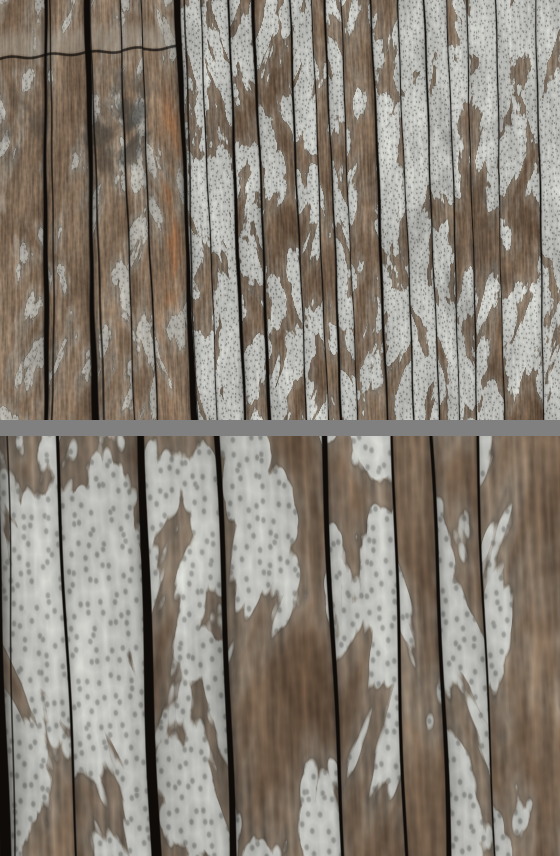
Top, the full canvas; bottom, a detail of the centre.
Give the GLSL for this texture, as a Shadertoy shader.

```glsl
// Weathered upright boards with flaking pale paint, dark seams and mildew.
// Seams lean along a smooth slant; layered cellular noise, restarted on every
// board, gives the paint flakes, wood fibres, stains and speckle.

const int SEAMS = 19;
const float HEIGHT = 0.75;         // canvas height when its width is 1
const float SLANT = 0.030;         // sideways drift of seams, top to bottom
const float LEFT_END = 0.322;      // end of the mostly bare boards
const float NODE_Y = 0.645;        // ridge across the bare boards
const float FLAKE_MEAN = 0.42;
const float FLAKE_EDGE = 0.018;

// Board layout, left to right: seam position, seam half width, paint cover
const float SEAM[SEAMS] = float[](.081, .156, .215, .251, .317, .358, .407, .452, .517,
    .556, .580, .608, .662, .710, .756, .798, .833, .885, .957);
const float GAP[SEAMS] = float[](.0036, .0048, .0010, .0011, .0050, .0008, .0026, .0026, .0014,
    .0008, .0017, .0007, .0021, .0010, .0013, .0009, .0009, .0008, .0011);
const float COVER[SEAMS + 1] = float[](.10, .02, .20, .30, .15, .74, .76, .42, .40, .48,
    .15, .40, .22, .58, .84, .78, .68, .74, .72, .95);

const vec3 PAINT = vec3(.755, .760, .740);
const vec3 WASH = vec3(.61, .59, .55);
const vec3 WOOD_PALE = vec3(.56, .48, .40);
const vec3 WOOD_DARK = vec3(.37, .295, .23);
const vec3 RUST = vec3(.58, .36, .21);
const vec3 MILDEW = vec3(.24, .235, .22);
const vec3 GAP_COLOR = vec3(.055, .045, .035);

vec2 hash2(vec2 p) {
    vec3 q = fract(p.xyx * vec3(.1031, .1030, .0973));
    q += dot(q, q.yzx + 33.33);
    return fract((q.xx + q.yz) * q.zy);
}

// Distance to the nearest scattered point
float cells(vec2 p) {
    vec2 base = floor(p), f = p - base;
    float nearest = 2.0;
    for (int y = -1; y <= 1; y++)
        for (int x = -1; x <= 1; x++) {
            vec2 o = vec2(x, y);
            vec2 r = o + hash2(base + o) - f;
            nearest = min(nearest, dot(r, r));
        }
    return sqrt(nearest);
}

float layeredCells(vec2 p) {
    float sum = 0.0, amp = 0.5;
    p += 0.22 * sin(p.yx * 2.7 + vec2(0.0, 1.3));
    for (int i = 0; i < 4; i++) {
        sum += amp * cells(p);
        p = p * 2.1 + 3.7;
        amp *= 0.5;
    }
    return sum;
}

float blob(vec2 p, vec2 center, vec2 radius) {
    vec2 q = (p - center) / radius;
    return exp(-dot(q, q));
}

void mainImage(out vec4 fragColor, in vec2 fragCoord) {
    vec2 p = fragCoord / iResolution.x;
    float px = 1.0 / iResolution.x, y = p.y;
    float lean = SLANT * smoothstep(.05, .30, p.x) * (1.0 - .5 * smoothstep(.75, .90, p.x));
    float u = p.x - lean * (1.0 - y / HEIGHT);

    // Seams: board index, dark gap and soft shadow
    int board = 0;
    float gap = 0.0, shade = 0.0;
    for (int i = 0; i < SEAMS; i++) {
        float k = float(i), w = GAP[i];
        float wobble = .0010 * sin(y * 11.0 + k * 2.3) + .0005 * sin(y * 37.0 + k * 4.1);
        float d = u - SEAM[i] - wobble;
        if (d > 0.0) board = i + 1;
        float halfWidth = w * (.85 + .3 * sin(y * 8.0 + k * 2.0));
        gap = max(gap, 1.0 - smoothstep(halfWidth - px, halfWidth + px, abs(d)));
        shade = max(shade, exp(-abs(d) / (.0015 + w)) * min(1.0, .3 + w * 150.0));
        // Splinter line beside the wide gaps
        float splinter = abs(d - .009 - .004 * sin(y * 5.0 + k));
        gap = max(gap, .75 * step(.003, w) * (1.0 - smoothstep(0.0, 1.6 * px, splinter)));
    }
    float id = float(board);
    vec2 offset = vec2(id * 17.3, id * 9.7);
    float bare = 1.0 - smoothstep(LEFT_END - .004, LEFT_END + .004, u);

    // Bare wood: fibres, blotches, grey bleaching
    float fibre = .6 * cells(vec2(u * 170.0, y * 7.0) + offset)
                + .4 * cells(vec2(u * 270.0, y * 34.0) + offset) - .45;
    float blotch = layeredCells(vec2(u * 15.0, y * 6.0) + offset + 40.0) - FLAKE_MEAN;
    float tone = .42 + .3 * (hash2(vec2(id, 5.0)).x - .5) + 1.5 * blotch + .30 * bare;
    vec3 color = mix(WOOD_DARK, WOOD_PALE, clamp(tone, 0.0, 1.1));
    float rust = blob(p, vec2(.305, .40), vec2(.018, .27)) * smoothstep(-.15, .12, blotch);
    color = mix(color, RUST, .75 * rust * bare);

    // Paint: worn film around solid flakes
    float cover = COVER[board] - .62 * blob(p, vec2(.865, .32), vec2(.085, .15))
                - .45 * blob(p, vec2(.94, .03), vec2(.06, .07))
                + .65 * blob(p, vec2(.04, .03), vec2(.05, .08));
    float flake = layeredCells(vec2(u * 19.0, y * 7.5) + offset) - FLAKE_MEAN;
    float field = .42 * (cover - .5) - flake;
    color = mix(color, WASH, (.55 + .15 * bare) * smoothstep(-.22, .04, field));
    color *= 1.0 - .16 * exp(-abs(field + .012) * 60.0);
    float speckle = cells(vec2(u * 150.0, y * 110.0) + offset);
    float paint = smoothstep(-FLAKE_EDGE, FLAKE_EDGE, field);
    vec3 coat = PAINT * (1.0 + .35 * blotch) - .16 * (1.0 - smoothstep(.08, .30, speckle));
    color = mix(color, coat, paint * (1.0 - .35 * bare));
    color *= 1.0 + (.55 - .38 * paint) * fibre + .12 * (speckle - .45);

    // Ridge and bleached ends on the bare boards
    float ridge = y - NODE_Y - .07 * u - .0025 * sin(u * 85.0) - .002 * sin(id * 3.0);
    color = mix(color, WASH * 1.08, .45 * bare * smoothstep(-.002, .008, ridge)
                * (1.0 - smoothstep(.025, .06, ridge)));
    color *= 1.0 - .65 * bare * (1.0 - smoothstep(.0008, .0012 + 1.5 * px, abs(ridge)));

    // Mildew: clouds on the left, faint grey on the right
    float cloud = smoothstep(.50, .22, layeredCells(vec2(u * 18.0, y * 14.0) + 71.0));
    float damp = blob(p, vec2(.22, .52), vec2(.08, .09)) + .7 * blob(p, vec2(.04, .52), vec2(.04, .07))
               + .35 * blob(p, vec2(.84, .36), vec2(.10, .24));
    color = mix(color, MILDEW, .75 * cloud * min(damp, 1.0));

    color *= 1.0 - .6 * shade;
    color = mix(color, GAP_COLOR, gap);
    fragColor = vec4(clamp(color, 0.0, 1.0), 1.0);
}
```
